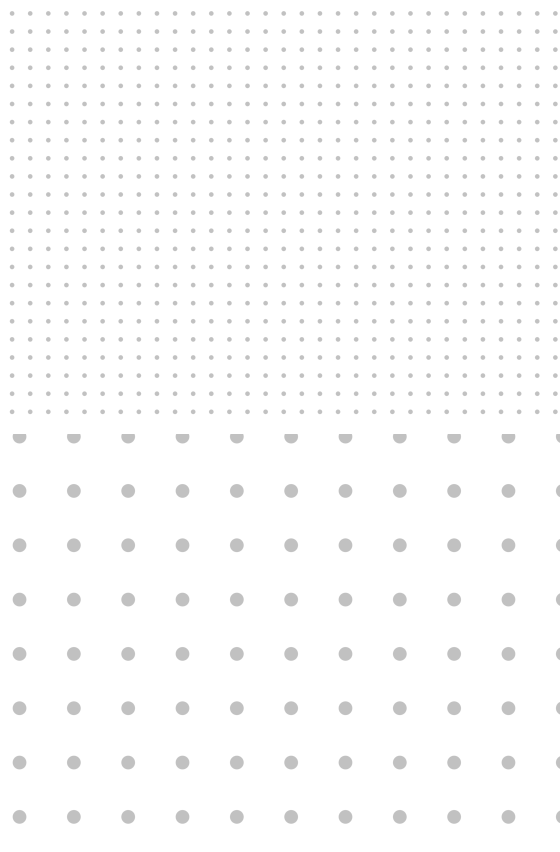
Top: the whole. Bottom: its middle third, enlarged.
Write a Shadertoy shader that draws this pattern.

```glsl
#define PITCHES_ACROSS 30.925
#define FIRST_DOT vec2(0.668, 0.341)
#define DOT_RADIUS 0.126
#define PAPER_COLOR vec3(1.0)
#define DOT_COLOR vec3(0.755)

// Signed distance to the nearest dot, in grid pitches
float dotGridDistance(vec2 gridPos) {
    vec2 cell = fract(gridPos - FIRST_DOT + 0.5) - 0.5;
    return length(cell) - DOT_RADIUS;
}

void mainImage(out vec4 fragColor, in vec2 fragCoord) {
    // One unit is the spacing between neighbouring dots
    float pixelSize = PITCHES_ACROSS / iResolution.x;
    float dist = dotGridDistance(fragCoord * pixelSize);

    // Edge softened over about one pixel
    float coverage = 1.0 - smoothstep(-0.7 * pixelSize, 0.7 * pixelSize, dist);
    fragColor = vec4(mix(PAPER_COLOR, DOT_COLOR, coverage), 1.0);
}
```
